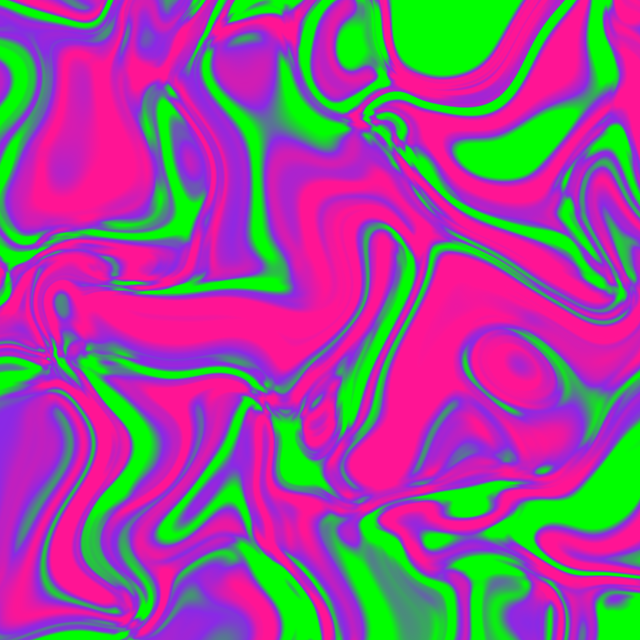
Give the GLSL for this background, as a WebGL 1 fragment shader.

```glsl
precision highp float;
// Marbled liquid bands of pink, violet and green, made by repeated domain warping.

uniform vec2 u_resolution;

const vec3 PINK   = vec3(1.0, 0.08, 0.58);
const vec3 VIOLET = vec3(0.54, 0.16, 0.90);
const vec3 GREEN  = vec3(0.0, 1.0, 0.0);

const float SCALE = 3.5;            // noise cells across the canvas
const int   WARP_STEPS = 3;         // more steps give longer, thinner filaments
const float WARP_AMOUNT = 1.2;      // displacement per step, in cells
const float BAND_FREQUENCY = 2.5;   // band density in the warped domain
const int   OCTAVES = 3;
const float OCTAVE_GAIN = 0.35;
const float PINK_LEVEL = -0.32;     // field values where each pure colour sits
const float VIOLET_LEVEL = 0.04;
const float GREEN_LEVEL = 0.30;
const float SOFTNESS = 0.0025;      // smoothing footprint in canvas units
const int   TAPS = 3;               // smoothing samples per axis
const vec2  SEED = vec2(64.3, 28.7);

// Unit gradient for a lattice point.
vec2 latticeGradient(vec2 cell) {
  vec3 h = fract(cell.xyx * vec3(0.1031, 0.1030, 0.0973));
  h += dot(h, h.yzx + 33.33);
  float angle = 6.28319 * fract((h.x + h.y) * h.z);
  return vec2(cos(angle), sin(angle));
}

float gradientNoise(vec2 p) {
  vec2 i = floor(p);
  vec2 f = p - i;
  vec2 u = f * f * f * (f * (f * 6.0 - 15.0) + 10.0);
  vec2 e = vec2(0.0, 1.0);
  float a = dot(latticeGradient(i), f);
  float b = dot(latticeGradient(i + e.yx), f - e.yx);
  float c = dot(latticeGradient(i + e.xy), f - e.xy);
  float d = dot(latticeGradient(i + e.yy), f - e.yy);
  return mix(mix(a, b, u.x), mix(c, d, u.x), u.y);
}

float fbm(vec2 p) {
  mat2 turn = mat2(1.6, 1.2, -1.2, 1.6);
  float sum = 0.0;
  float gain = 1.0;
  for (int i = 0; i < OCTAVES; i++) {
    sum += gain * gradientNoise(p);
    p = turn * p + 11.4;
    gain *= OCTAVE_GAIN;
  }
  return sum;
}

// Each step folds the already folded domain again.
vec2 warp(vec2 p) {
  for (int i = 0; i < WARP_STEPS; i++) {
    vec2 shift = float(i) * vec2(23.1, 9.7);
    p += WARP_AMOUNT * vec2(gradientNoise(p + shift),
                            gradientNoise(p.yx + shift + 57.6));
  }
  return p;
}

vec3 palette(float v) {
  float toViolet = clamp((v - PINK_LEVEL) / (VIOLET_LEVEL - PINK_LEVEL), 0.0, 1.0);
  float toGreen = clamp((v - VIOLET_LEVEL) / (GREEN_LEVEL - VIOLET_LEVEL), 0.0, 1.0);
  return mix(mix(PINK, VIOLET, toViolet), GREEN, toGreen);
}

vec3 marble(vec2 uv) {
  vec2 p = warp(uv * SCALE + SEED);
  return palette(fbm(p * BAND_FREQUENCY + 83.2));
}

void main() {
  float side = min(u_resolution.x, u_resolution.y);
  vec2 uv = gl_FragCoord.xy / side;
  float footprint = max(SOFTNESS, 1.0 / side);

  // Average a small grid of samples to smooth the thin filaments.
  vec3 color = vec3(0.0);
  for (int y = 0; y < TAPS; y++) {
    for (int x = 0; x < TAPS; x++) {
      vec2 tap = (vec2(float(x), float(y)) + 0.5) / float(TAPS) - 0.5;
      color += marble(uv + tap * footprint);
    }
  }
  gl_FragColor = vec4(color / float(TAPS * TAPS), 1.0);
}
```
